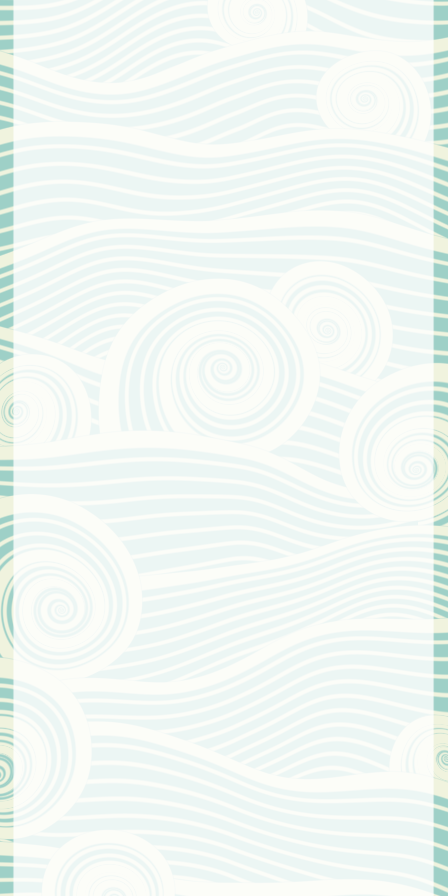
Reproduce this pattern procedurally as a WebGL 2 fragment shader.

```glsl
#version 300 es
precision highp float;

uniform vec2 u_resolution;
out vec4 outColor;

const vec3 TEAL = vec3(0.62, 0.815, 0.78);
const vec3 CREAM = vec3(0.94, 0.952, 0.87);
const float VEIL_OPACITY = 0.80;
const float VEIL_LEFT = 0.030;
const float VEIL_RIGHT = 0.968;
const int ROWS = 12;
const int COLUMNS = 3;
const float TOP = 2.35;
const float ROW_STEP = 0.23;
const float COLUMN_STEP = 0.55;
const float CURL_CHANCE = 0.58;
const float CURL_MIN = 0.13;
const float CURL_MAX = 0.36;
const float CURL_LIFT = 0.55;
const float CURL_LINES = 4.0;
const float THIN = 0.0046;
const float CREST = 0.015;
const float SOFTNESS = 0.0025;
const float TAU = 6.2831853;
const float LN2 = 0.6931;

float hash(vec2 p) {
  vec3 q = fract(p.xyx * vec3(0.1031, 0.1030, 0.0973));
  q += dot(q, q.yzx + 33.33);
  return fract((q.x + q.y) * q.z);
}

float cornerSlope(vec2 cell, vec2 offset) {
  float angle = TAU * hash(cell + 57.0);
  return dot(vec2(cos(angle), sin(angle)), offset);
}

float gradientNoise(vec2 p) {
  vec2 i = floor(p), f = fract(p);
  vec2 w = f * f * f * (f * (f * 6.0 - 15.0) + 10.0);
  vec2 e = vec2(1.0, 0.0);
  return mix(
    mix(cornerSlope(i, f), cornerSlope(i + e, f - e), w.x),
    mix(cornerSlope(i + e.yx, f - e.yx), cornerSlope(i + 1.0, f - 1.0), w.x), w.y);
}

float edge(float d) {
  float s = max(SOFTNESS, 0.7 / u_resolution.x);
  return smoothstep(-s, s, d);
}

// Distance to the nearest whole number
float toInteger(float v) {
  return abs(fract(v + 0.5) - 0.5);
}

float crestHeight(float x, float row) {
  float tilt = (hash(vec2(row, 3.0)) - 0.5) * 0.34;
  return TOP - ROW_STEP * row + tilt * (x - 0.5)
    + 0.17 * gradientNoise(vec2(x * 1.9, row * 7.31 + 0.4));
}

// Swell: thick crest above stripes that spread and converge
void paintSwell(inout float ink, vec2 p, float row) {
  float h = crestHeight(p.x, row);
  float slope = (crestHeight(p.x + 0.01, row) - h) / 0.01;
  float depth = (h - p.y) * inversesqrt(1.0 + slope * slope);
  float spread = gradientNoise(vec2(p.x * 1.6, row * 3.7 + 0.6));
  float spacing = 0.034 + 0.026 * spread;
  float width = CREST * (1.0 + 0.7 * spread);
  float stripe = edge(THIN - toInteger(depth / spacing) * spacing);
  float swell = max(stripe, edge(width - abs(depth)));
  ink = mix(ink, swell, edge(depth + width));
}

// Curl: spiral shell whose radius halves each turn, open at the foot
void paintCurl(inout float ink, vec2 q, float radius, float lean) {
  float r = max(length(q), 0.0005);
  float angle = atan(q.y, q.x);
  float turn = fract((angle + 0.25 * TAU) / TAU);
  float shell = radius * (1.0 + 0.16 * cos(angle - lean));
  float level = log2(shell / r) - turn;
  float arm = min(0.07 * r + 0.005, 0.2 * r);
  float armLine = edge(arm - toInteger(level) * r * LN2);
  float fineWidth = THIN * smoothstep(0.08, 0.3, r / radius);
  float fineGap = toInteger(level * CURL_LINES) / CURL_LINES * r * LN2;
  float fine = edge(fineWidth - fineGap) * smoothstep(0.06, 0.2, r / radius);
  ink = mix(ink, max(armLine, fine), edge(level * r * LN2 + arm));
}

void main() {
  vec2 canvas = gl_FragCoord.xy / u_resolution.x;
  vec2 p = canvas + 0.022 * vec2(gradientNoise(canvas * 3.1),
                                 gradientNoise(canvas * 3.1 + 19.7));
  float ink = 0.0;

  // Back to front, each swell covers the feet of its curls
  for (int i = 0; i < ROWS; i++) {
    float row = float(i);
    for (int j = 0; j < COLUMNS; j++) {
      vec2 id = vec2(row, float(j) + 11.0);
      if (hash(id) > CURL_CHANCE) continue;
      float size = hash(id + 23.0);
      float radius = mix(CURL_MIN, CURL_MAX, size * size);
      float shift = 0.5 * mod(row, 2.0) + 0.5 * hash(id + 41.0);
      float x = COLUMN_STEP * (float(j) + shift) - 0.1;
      vec2 q = p - vec2(x, crestHeight(x, row) + CURL_LIFT * radius);
      q.x *= hash(id + 67.0) < 0.5 ? -1.0 : 1.0;
      paintCurl(ink, q, radius, TAU * hash(id + 83.0));
    }
    paintSwell(ink, p, row);
  }

  // Pale veil over all but the side strips
  vec3 color = mix(TEAL, CREAM, ink);
  float veil = edge(canvas.x - VEIL_LEFT) * edge(VEIL_RIGHT - canvas.x);
  color = mix(color, vec3(1.0), VEIL_OPACITY * veil);
  outColor = vec4(color, 1.0);
}
```
